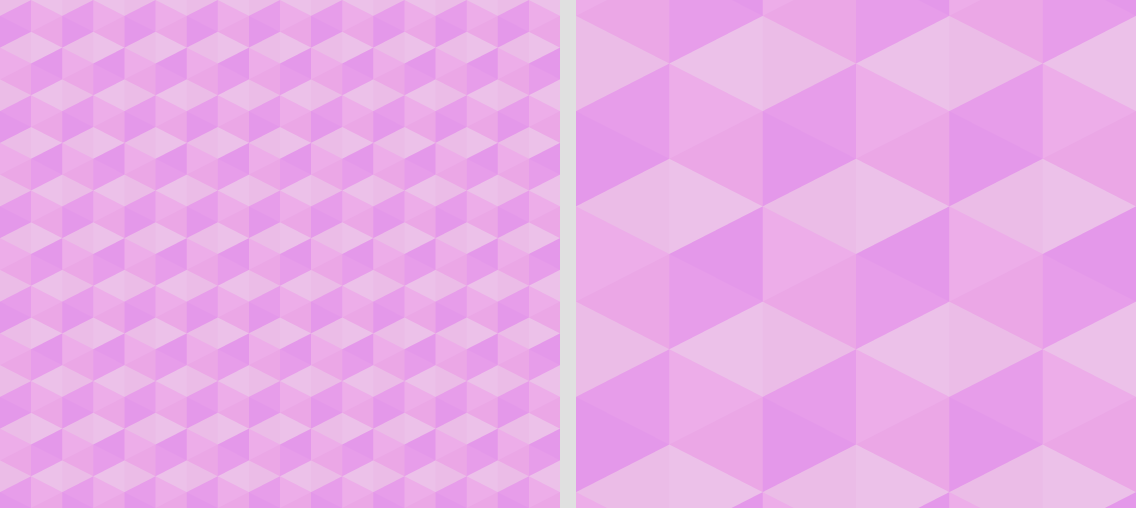
Left: the whole. Right: its middle third, enlarged.
Reproduce this pattern procedurally as a Shadertoy shader.

```glsl
// Tumbling-block wallpaper: staggered rows of pink and violet cubes, nine across.
// Each column folds into a vertical period of two rows, from which the cube and
// its face follow; every rhombic face is two faintly different triangles.

// Colour at p, where x counts half cube widths and y counts half lid heights, downward
vec3 cubeColor(vec2 p) {
    // Position relative to the lid centre of the even-row cube
    float x = p.x - 2.0 * floor(p.x * 0.5 + 0.5);
    float side = abs(x);
    float y = mod(p.y - side + 1.0, 6.0) + side - 1.0;

    // Below that cube lies one of the odd row, shifted by half a width
    if (y > 3.0 - side) {
        x -= x < 0.0 ? -1.0 : 1.0;
        side = abs(x);
        y -= 3.0;
    }

    float oddColumn = mod(floor(p.x), 2.0);
    float upper = step(y, 1.0 + side);

    // Lid, split down the middle
    if (y < 1.0 - side)
        return mix(vec3(0.922, 0.737, 0.906), vec3(0.925, 0.755, 0.914), oddColumn);

    // Left wall, split along its short diagonal
    if (x < 0.0)
        return mix(vec3(0.920, 0.655, 0.902), vec3(0.928, 0.677, 0.915), upper);

    // Right wall, its darker triangle alternating between columns
    float deep = abs(upper - 1.0 + oddColumn);
    return mix(vec3(0.905, 0.616, 0.918), vec3(0.896, 0.597, 0.917), deep);
}

void mainImage(out vec4 fragColor, in vec2 fragCoord) {
    // Average a 4 by 4 grid of samples to smooth the edges
    vec3 sum = vec3(0.0);
    for (int i = 0; i < 16; i++) {
        vec2 offset = (vec2(i % 4, i / 4) + 0.5) / 4.0 - 0.5;
        vec2 uv = (fragCoord + offset) / iResolution.xy;
        sum += cubeColor(vec2(uv.x, 1.0 - uv.y) * vec2(18.0, 32.0));
    }
    fragColor = vec4(sum / 16.0, 1.0);
}
```
